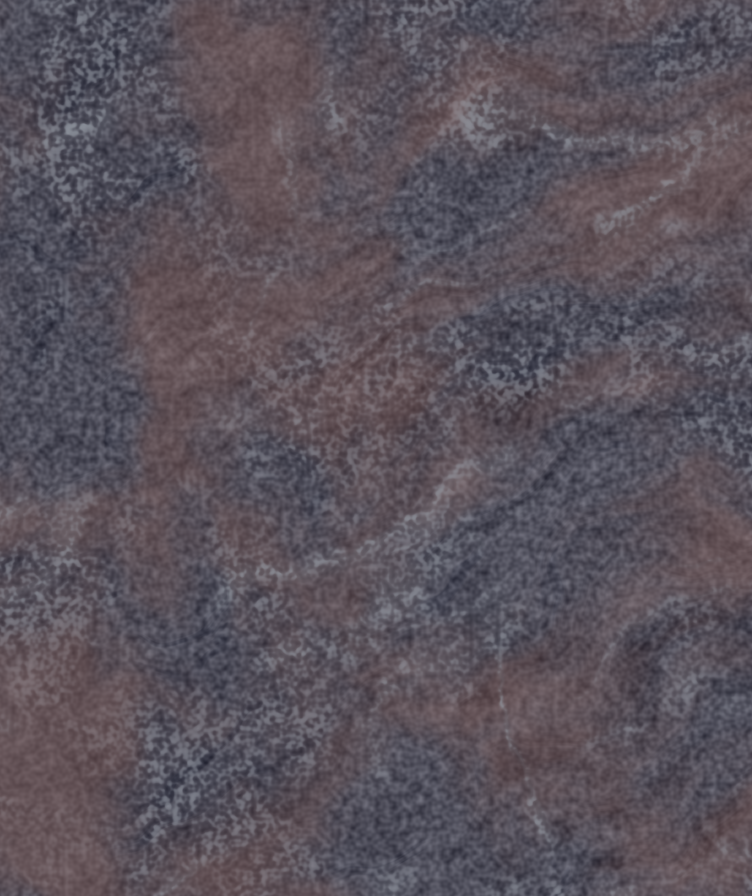
Reproduce this texture procedurally as a Shadertoy shader.

```glsl
// Polished slate-and-rust granite with foliated streaks, speckle and pale broken veins.
#define SLATE vec3(0.312, 0.311, 0.361)
#define RUST vec3(0.408, 0.328, 0.338)
#define PALE vec3(0.570, 0.595, 0.630)
#define FOLIATION_ANGLE 0.46
#define PATCH_SCALE 3.6
#define STREAK_SCALE vec2(5.0, 30.0)
#define GRAIN_SCALE 165.0
#define GRAIN_STRENGTH 0.17
#define STREAK_STRENGTH 0.12
#define VEIN_STRENGTH 0.62
#define FROST_STRENGTH 0.46

// Random unit gradient for a lattice cell
vec2 cellGradient(vec2 cell) {
    vec3 h = fract(cell.xyx * vec3(0.1031, 0.1030, 0.0973));
    h += dot(h, h.yzx + 33.33);
    float angle = 6.2832 * fract((h.x + h.y) * h.z);
    return vec2(cos(angle), sin(angle));
}

float gradientNoise(vec2 p) {
    vec2 cell = floor(p), f = fract(p);
    vec2 u = f * f * f * (f * (f * 6.0 - 15.0) + 10.0);
    vec2 e = vec2(0.0, 1.0);
    float low = mix(dot(cellGradient(cell), f),
                    dot(cellGradient(cell + e.yx), f - e.yx), u.x);
    float high = mix(dot(cellGradient(cell + e.xy), f - e.xy),
                     dot(cellGradient(cell + e.yy), f - e.yy), u.x);
    return mix(low, high, u.y);
}

mat2 rotation(float a) {
    return mat2(cos(a), -sin(a), sin(a), cos(a));
}

float fbm(vec2 p) {
    float sum = 0.0, amplitude = 1.0;
    for (int i = 0; i < 4; i++) {
        sum += amplitude * gradientNoise(p);
        p = rotation(0.25) * p * 2.03 + 17.3;
        amplitude *= 0.52;
    }
    return sum;
}

// Thin bright line along the zero contour of a noise field
float ridge(float field, float width) {
    float d = field / width;
    return exp(-d * d);
}

void mainImage(out vec4 fragColor, in vec2 fragCoord) {
    vec2 p = fragCoord / iResolution.y;

    // Folded coordinates; x runs along the foliation
    vec2 bend = vec2(fbm(p * 2.6 + 3.1), fbm(p * 2.6 + 41.7));
    vec2 folded = p + 0.075 * bend;
    vec2 flow = rotation(-FOLIATION_ANGLE) * vec2(folded.x, -folded.y);
    flow.y = -flow.y;
    float foliated = smoothstep(0.15, 0.65, p.x + 0.3 * bend.x);

    // Rust patches, stretched where the rock is foliated
    float roundPatch = fbm(folded * PATCH_SCALE + 8.4);
    float longPatch = fbm(flow * vec2(2.6, 7.0) + 25.0);
    float rust = smoothstep(-0.26, 0.36, mix(roundPatch, longPatch, 0.65 * foliated));

    // Grain at two sizes, and streaks
    float fineGrain = gradientNoise(p * GRAIN_SCALE);
    float coarseGrain = gradientNoise(rotation(0.6) * p * GRAIN_SCALE * 0.5 + 90.0);
    float grain = 0.65 * fineGrain + 0.6 * coarseGrain;
    float streak = fbm(flow * STREAK_SCALE + 2.0 * bend);
    float mottle = fbm(folded * 19.0 + 60.0);

    // Clouds of pale speckle, mostly clear of the rust
    float cloud = fbm(folded * vec2(5.2, 4.4) + 73.0) + 0.35 * mottle;
    float frost = smoothstep(-0.02, 0.55, cloud) * (1.0 - 0.6 * rust);
    float fleck = smoothstep(-0.12, 0.42, grain + 0.35 * mottle);

    // Veins along the foliation and steep cracks across it
    float crumble = 0.07 * mottle + 0.05 * coarseGrain;
    float longVein = ridge(gradientNoise(flow * vec2(2.2, 5.5) + 12.0) + crumble, 0.052);
    float steepVein = ridge(gradientNoise(folded * vec2(4.6, 1.9) + 31.0) + crumble, 0.040);
    float hairVein = ridge(gradientNoise(flow * vec2(4.0, 13.0) + 55.0) + crumble, 0.055);
    float longMask = smoothstep(-0.02, 0.35, fbm(p * 3.7 + 19.0));
    float steepMask = smoothstep(0.04, 0.38, fbm(p * 3.2 + 87.0));
    float hairMask = foliated * smoothstep(0.0, 0.45, fbm(p * 5.0 + 44.0));
    float vein = max(max(longVein * longMask, steepVein * steepMask), 0.6 * hairVein * hairMask);
    vein *= mix(0.35, 1.0, fleck);

    // Dark slate seams beside the pale bands
    float seam = smoothstep(0.10, 0.55, streak + 0.4 * cloud) * (1.0 - rust);

    // Colour layers
    vec3 color = mix(SLATE, RUST, 0.85 * rust);
    color += STREAK_STRENGTH * streak * mix(0.35, 0.8, foliated);
    color += 0.035 * mottle;
    color -= vec3(0.085, 0.080, 0.075) * seam;
    color += GRAIN_STRENGTH * grain * mix(0.55, 1.15, max(frost, 1.0 - rust));
    color = mix(color, PALE, FROST_STRENGTH * frost * fleck);
    color = mix(color, PALE, VEIN_STRENGTH * vein);
    fragColor = vec4(clamp(color, 0.0, 1.0), 1.0);
}
```
